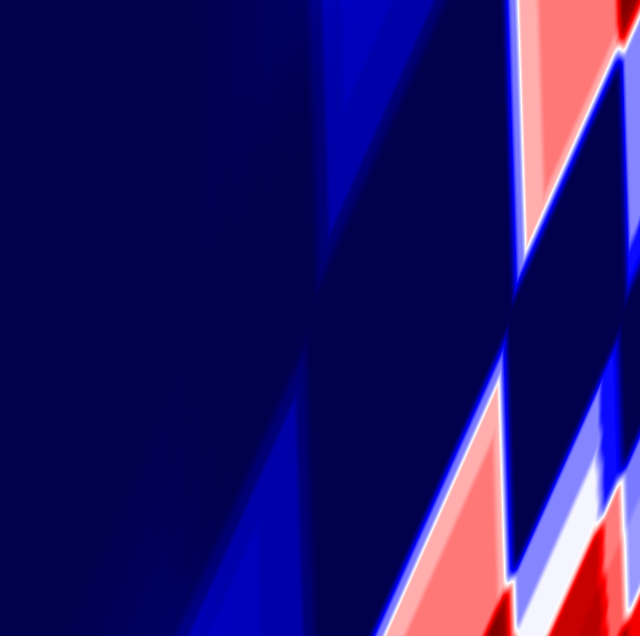
Reproduce this background procedurally as a WebGL 1 fragment shader.

```glsl
precision highp float;

uniform vec2 u_resolution;

// Layout: all cones cross one horizontal axis
const float AXIS_Y = 0.503;
const float STEEP = 0.031;
const float SLANT = 0.445;
const float NODE_DIM = 0.488;
const float NODE_PINK = 0.797;
const float NODE_PALE = 0.973;
const float NODE_RED = 1.072;
const float NODE_CORNER = 1.184;

// Three rises of each cone, and the softness of each rise
const vec3 RISE_DIM = vec3(0.055, 0.075, 0.025);
const vec3 RISE_PINK = vec3(0.37, 0.21, 0.052);
const vec3 RISE_PALE = vec3(0.26, 0.12, 0.11);
const vec3 RISE_RED = vec3(0.26, 0.11, 0.03);
const vec3 RISE_FAINT = vec3(0.003, 0.004, 0.002);
const vec3 SOFTNESS = vec3(0.010, 0.006, 0.006);

// Faint echoes left of the dim cone
const int ECHO_COUNT = 4;
const float ECHO_REACH = 0.173;
const float ECHO_SPACING = 0.047;

const vec2 GRAIN_SCALE = vec2(55.0, 11.0);
const float GRAIN_DEPTH = 0.006;

// Colour ramp
const vec3 NAVY = vec3(0.0, 0.0, 0.30);
const vec3 BLUE = vec3(0.0, 0.0, 1.0);
const vec3 WHITE = vec3(1.0);
const vec3 RED = vec3(1.0, 0.0, 0.0);
const vec3 MAROON = vec3(0.5, 0.0, 0.0);

vec2 gradient(vec2 cell) {
  float angle = 6.2832 * fract(sin(dot(cell, vec2(127.1, 311.7))) * 43758.5);
  return vec2(cos(angle), sin(angle));
}

float gradientNoise(vec2 p) {
  vec2 i = floor(p);
  vec2 f = p - i;
  vec2 w = f * f * f * (f * (f * 6.0 - 15.0) + 10.0);
  vec2 e = vec2(1.0, 0.0);
  float low = mix(dot(gradient(i), f), dot(gradient(i + e.xy), f - e.xy), w.x);
  float high = mix(dot(gradient(i + e.yx), f - e.yx),
                   dot(gradient(i + e.xx), f - e.xx), w.x);
  return mix(low, high, w.y);
}

// Terraced height at a distance inside an edge
float terrace(float d, vec3 at, vec3 rise) {
  return dot(rise, smoothstep(at - SOFTNESS, at + SOFTNESS, vec3(d)));
}

// Double cone opening up and down from its node
float cone(vec2 p, float node, vec3 leftAt, vec3 rightAt, vec3 rise) {
  float h = p.y - AXIS_Y;
  float x = p.x - node;
  float left = x - min(-STEEP * h, SLANT * h);
  float right = max(-STEEP * h, SLANT * h) - x;
  return min(terrace(left, leftAt, rise), terrace(right, rightAt, rise));
}

vec3 ramp(float v) {
  vec3 c = mix(NAVY, BLUE, clamp(v * 4.0, 0.0, 1.0));
  c = mix(c, WHITE, clamp(v * 4.0 - 1.0, 0.0, 1.0));
  c = mix(c, RED, clamp(v * 4.0 - 2.0, 0.0, 1.0));
  return mix(c, MAROON, clamp(v * 4.0 - 3.0, 0.0, 1.0));
}

void main() {
  vec2 p = gl_FragCoord.xy / u_resolution;

  // Grain follows the slanted edges below the axis
  vec2 skewed = vec2(p.x + SLANT * max(AXIS_Y - p.y, 0.0), p.y);
  float grain = GRAIN_DEPTH * gradientNoise(skewed * GRAIN_SCALE);
  vec3 shift = vec3(0.0, grain, grain);

  // Main cones; overlaps add up
  float v = cone(p, NODE_DIM, vec3(0.010, 0.030, 0.060),
                 vec3(0.012, 0.030, 0.095), RISE_DIM);
  v += cone(p, NODE_PINK, vec3(0.009, 0.027, 0.059),
            vec3(0.009, 0.020, 0.032), RISE_PINK);
  vec3 paleLeft = vec3(0.009, 0.011, 0.055);
  vec3 paleRight = vec3(0.009, 0.040, 0.049) + shift;
  v += cone(p, NODE_PALE, paleLeft, paleRight, RISE_PALE);
  v += cone(p, NODE_RED, paleLeft, paleRight, RISE_RED);
  v += cone(p, NODE_CORNER, paleLeft, paleRight, RISE_RED);

  // Faint echoes
  for (int i = 0; i < ECHO_COUNT; i++) {
    float k = float(i);
    float node = NODE_DIM - ECHO_REACH + ECHO_SPACING * k;
    vec3 echoRight = vec3(0.035, 0.060, 0.090) + 0.025 * k + 2.0 * grain;
    v += cone(p, node, vec3(0.010, 0.016, 0.040), echoRight, RISE_FAINT);
  }

  gl_FragColor = vec4(ramp(v), 1.0);
}
```
